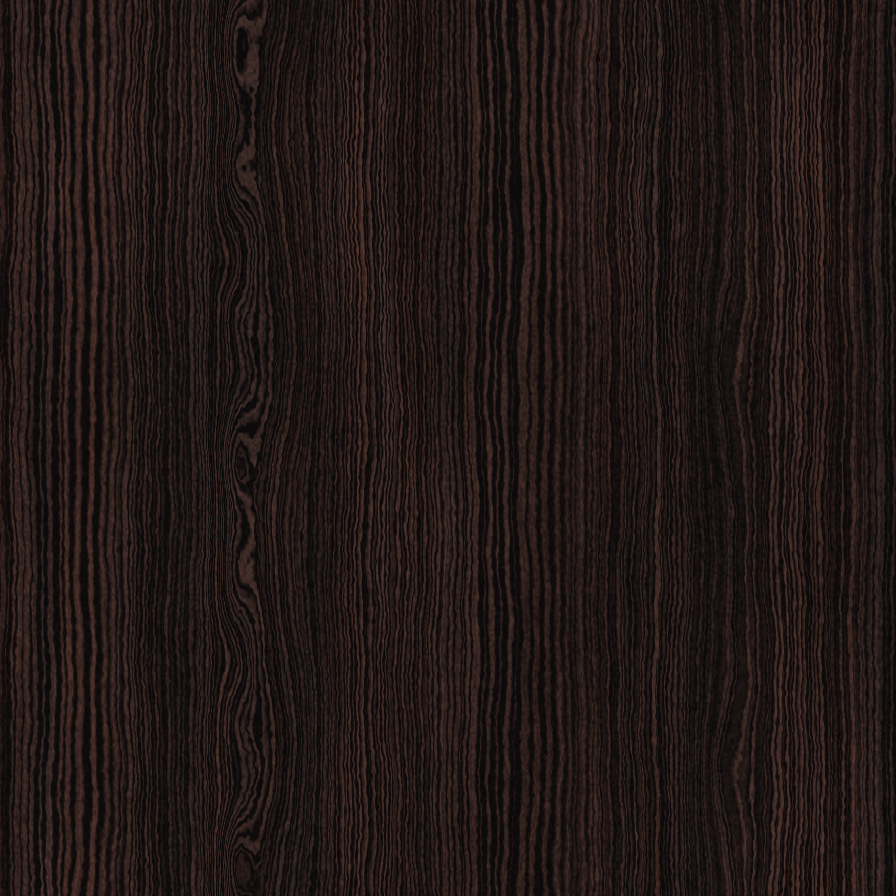
Give the GLSL for this texture, as a Shadertoy shader.

```glsl
// Dark stained wood veneer with fine vertical grain, arched figure and rough pores.
#define GRAIN_LINES 112.0
#define FINE_LINES 205.0
#define FIGURE_PERIOD 0.455
#define WAVER 0.0022
#define BRIGHTNESS 0.80
#define PORE_CONTRAST 0.62
#define DARK_WOOD vec3(0.042, 0.035, 0.036)
#define LIGHT_WOOD vec3(0.285, 0.190, 0.168)

float hash(vec2 p) {
    vec3 q = fract(vec3(p.xyx) * 0.1031);
    q += dot(q, q.yzx + 33.33);
    return fract((q.x + q.y) * q.z);
}

float valueNoise(vec2 p) {
    vec2 cell = floor(p), f = fract(p);
    f = f * f * (3.0 - 2.0 * f);
    float low = mix(hash(cell), hash(cell + vec2(1, 0)), f.x);
    float high = mix(hash(cell + vec2(0, 1)), hash(cell + vec2(1, 1)), f.x);
    return mix(low, high, f.y);
}

float bump(float x, float center, float width) {
    float d = (x - center) / width;
    return exp(-d * d);
}

// Cellular noise in one dimension: 0 inside dark lines, 1 on the wood between
float grainLines(float x, float y, float seed) {
    float cell = floor(x), nearest = 1.0;
    for (int k = -1; k <= 1; k++) {
        float id = cell + float(k);
        float center = id + 0.5 + 0.65 * (hash(vec2(id, seed)) - 0.5);
        float width = mix(0.08, 0.30, hash(vec2(id, seed + 17.0)));
        width *= 0.6 + 0.8 * valueNoise(vec2(id * 5.3 + seed, y * 9.0));
        nearest = min(nearest, abs(x - center) - width);
    }
    return smoothstep(-0.12, 0.20, nearest);
}

// Sideways shift of the grain: soft waver, stacked arches and a lens bulge
float grainShift(vec2 p) {
    float waver = sin(p.y * 13.0 + p.x * 24.0) + 0.6 * sin(p.y * 31.0 - p.x * 41.0)
                + 0.35 * sin(p.y * 73.0 + p.x * 90.0);
    float shift = WAVER * waver * (0.3 + valueNoise(vec2(p.x * 14.0, p.y * 2.0)));

    float phase = fract((p.y - 0.33) / FIGURE_PERIOD);
    float arch = 0.5 + 0.5 * sin(6.2832 * phase) + 0.25 * sin(18.85 * phase + 1.0);
    shift += 0.030 * arch * bump(p.x, 0.262, 0.020);
    shift += 0.012 * sin(6.2832 * phase + 0.8) * bump(p.x, 0.315, 0.035);

    float lens = fract((p.y - 0.60) / FIGURE_PERIOD + 0.5) - 0.5;
    shift += 0.015 * bump(lens, 0.0, 0.16) * bump(p.x, 0.805, 0.025);
    return shift;
}

// Broad light and dark columns with slow changes along their length
float columnTone(vec2 p, float u) {
    float tone = 0.62 + 0.34 * valueNoise(vec2(u * 24.0, p.y * 2.5))
               + 0.24 * valueNoise(vec2(u * 65.0, p.y * 3.5 + 9.0));
    tone += 0.20 * (valueNoise(vec2(p.x * 5.0, p.y * 7.0) + 31.0) - 0.5);
    tone += 0.18 * (bump(p.x, 0.09, 0.05) + bump(p.x, 0.40, 0.03) + bump(p.x, 0.89, 0.05));
    tone -= 0.32 * (bump(p.x, 0.345, 0.025) + bump(p.x, 0.79, 0.03));
    tone -= 0.18 * (bump(p.x, 0.18, 0.03) + bump(p.x, 0.48, 0.015));
    return tone;
}

void mainImage(out vec4 fragColor, in vec2 fragCoord) {
    vec2 p = fragCoord / iResolution.xy;
    float u = p.x + grainShift(p);

    // Ragged line edges
    float ragged = u + 0.0022 * (valueNoise(p * vec2(260.0, 150.0)) - 0.5);

    // Main growth lines, with finer ones taking over in some columns
    float spacing = GRAIN_LINES * (ragged + 0.008 * sin(ragged * 37.0));
    float coarse = grainLines(spacing, p.y, 3.0);
    float fine = grainLines(ragged * FINE_LINES, p.y, 71.0);
    float fineShare = smoothstep(0.45, 0.75, valueNoise(vec2(u * 11.0, 4.0)));
    fineShare = max(fineShare, bump(p.x, 0.17, 0.035));
    float wood = mix(coarse * mix(0.78, 1.0, fine), fine * mix(0.5, 1.0, coarse), fineShare);

    // Rough pores, stretched slightly along the grain
    float pores = 0.65 * valueNoise(p * vec2(470.0, 330.0))
                + 0.35 * valueNoise(vec2(u * 380.0, p.y * 85.0) + 53.0) - 0.5;

    float tone = BRIGHTNESS * columnTone(p, u) * mix(0.05, 1.0, wood);
    tone += PORE_CONTRAST * pores * mix(0.45, 1.0, wood);
    vec3 color = mix(DARK_WOOD, LIGHT_WOOD, clamp(tone, 0.0, 1.1));

    // Slight red shift from column to column
    float redness = valueNoise(vec2(u * 40.0, p.y * 1.5 + 80.0)) - 0.5;
    color *= 1.0 + redness * vec3(0.06, -0.06, -0.14);
    fragColor = vec4(color, 1.0);
}
```
